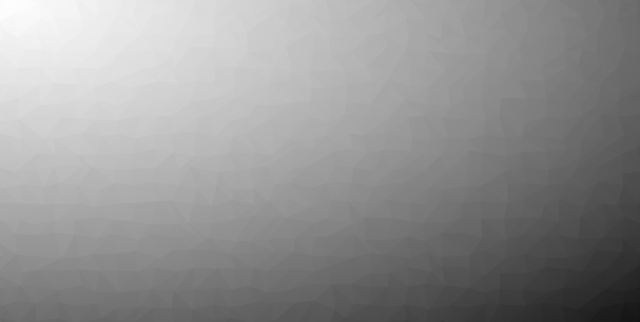
This background is drawn by a Shadertoy shader. Its source:

```glsl
const vec2 GRID = vec2(33.0, 19.0);   // facet cells across and up
const float JITTER = 0.27;            // vertex displacement, in cells
const float FALLOFF_LINEAR = 0.395;
const float FALLOFF_SQUARE = 0.187;
const float FACET_FLATNESS = 0.6;     // 0 smooth, 1 flat facets
const float FACET_VARIATION = 0.006;

vec2 hash2(vec2 p) {
    vec3 q = fract(p.xyx * vec3(0.1031, 0.103, 0.0973));
    q += dot(q, q.yzx + 33.33);
    return fract((q.xx + q.yz) * q.zy);
}

// Light fading away from the upper left corner
float glow(vec2 uv) {
    float d = length(vec2(uv.x, 1.0 - uv.y));
    return 1.0 - FALLOFF_LINEAR * d - FALLOFF_SQUARE * d * d;
}

vec2 meshVertex(vec2 cell) {
    return cell + JITTER * (2.0 * hash2(cell + 17.0) - 1.0);
}

// Signed distance to the line a-b, positive on its left
float edgeSide(vec2 p, vec2 a, vec2 b) {
    vec2 e = b - a;
    return dot(p - a, vec2(-e.y, e.x)) / max(length(e), 0.001);
}

// Adds the shade of a counterclockwise triangle: (weighted shade, weight)
vec2 facet(vec2 p, vec2 a, vec2 b, vec2 c, float soft) {
    float inside = min(edgeSide(p, a, b), min(edgeSide(p, b, c), edgeSide(p, c, a)));
    float coverage = smoothstep(-soft, soft, inside);
    vec2 center = (a + b + c) / 3.0;
    float tint = hash2(floor(center * 64.0)).x - 0.5;
    float shade = mix(glow(p / GRID), glow(center / GRID), FACET_FLATNESS);
    return coverage * vec2(shade + 2.0 * FACET_VARIATION * tint, 1.0);
}

void mainImage(out vec4 fragColor, in vec2 fragCoord) {
    vec2 uv = fragCoord / iResolution.xy;
    vec2 p = uv * GRID;
    float soft = 0.7 * GRID.y / iResolution.y;
    vec2 total = vec2(0.0);

    // Nearby quads, each split along a random diagonal
    for (int y = -1; y <= 1; y++) {
        for (int x = -1; x <= 1; x++) {
            vec2 cell = floor(p) + vec2(x, y);
            vec2 a = meshVertex(cell);
            vec2 b = meshVertex(cell + vec2(1.0, 0.0));
            vec2 c = meshVertex(cell + vec2(1.0, 1.0));
            vec2 d = meshVertex(cell + vec2(0.0, 1.0));
            if (hash2(cell + 91.0).x < 0.5) {
                total += facet(p, a, b, c, soft) + facet(p, a, c, d, soft);
            } else {
                total += facet(p, a, b, d, soft) + facet(p, b, c, d, soft);
            }
        }
    }

    float shade = total.y > 0.01 ? total.x / total.y : glow(uv);
    fragColor = vec4(vec3(clamp(shade, 0.0, 1.0)), 1.0);
}
```
